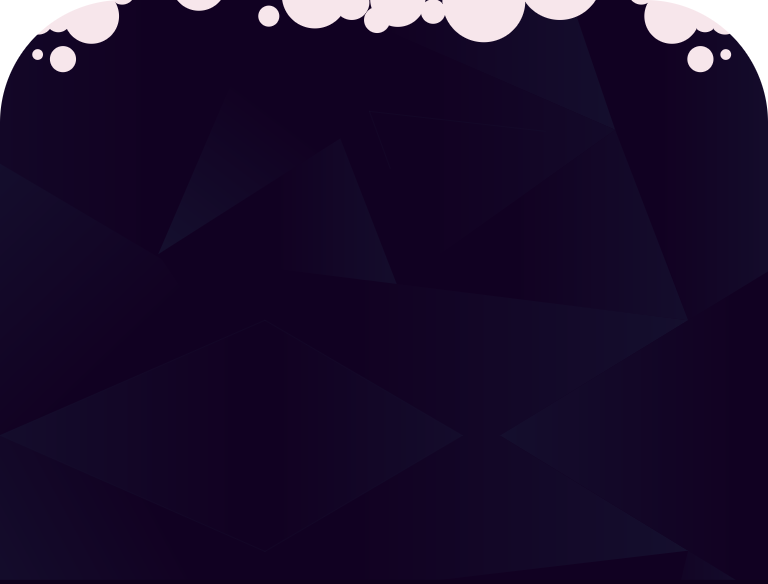
This background is drawn by a Shadertoy shader. Its source:

```glsl
// Dark violet panel of low-poly facets, rounded at its top corners, with pale
// bubbles hanging from the upper rim. Facets are triangles with linear gradients
// painted back to front; bubbles are circle distances, the outer group mirrored.

const vec3 DARK   = vec3(0.068, 0.004, 0.133);
const vec3 LIT    = vec3(0.082, 0.062, 0.182);
const vec3 BUBBLE = vec3(0.970, 0.900, 0.922);
const vec3 PAPER  = vec3(1.0);

const float CORNER_RADIUS = 0.160;
const float MIRROR_X      = 0.497;
const float LINE_WIDTH    = 0.0012;
const float LINE_STRENGTH = 0.35;
const float FLOOR_Y       = 0.755;

// Mesh corners, in canvas widths with y pointing down
const vec2 KNEE  = vec2(0.206, 0.331);
const vec2 APEX  = vec2(0.443, 0.180);
const vec2 HUB   = vec2(0.517, 0.371);
const vec2 CREST = vec2(0.801, 0.169);
const vec2 EAST  = vec2(0.896, 0.417);
const vec2 SOUTH = vec2(0.896, 0.717);
const vec2 NOTCH = vec2(0.651, 0.567);
const vec2 ROOF_L = vec2(0.320, -0.040);
const vec2 ROOF_R = vec2(0.730, -0.040);
const vec2 GEM_L = vec2(0.000, 0.567);
const vec2 GEM_T = vec2(0.345, 0.417);
const vec2 GEM_R = vec2(0.602, 0.567);
const vec2 GEM_B = vec2(0.345, 0.718);
const vec2 SPUR  = vec2(0.481, 0.145);

// Bubbles: centre and radius
const vec3 RIM[9] = vec3[9](
    vec3(0.259, -0.022, 0.036), vec3(0.350, 0.021, 0.0137), vec3(0.410, -0.006, 0.043),
    vec3(0.458, 0.003, 0.023), vec3(0.491, 0.026, 0.017), vec3(0.518, -0.001, 0.036),
    vec3(0.564, 0.015, 0.016), vec3(0.630, 0.001, 0.054), vec3(0.729, -0.029, 0.055));
const vec3 SIDE[6] = vec3[6](
    vec3(0.119, 0.021, 0.036), vec3(0.076, 0.026, 0.016), vec3(0.050, 0.026, 0.019),
    vec3(0.159, -0.011, 0.017), vec3(0.082, 0.077, 0.017), vec3(0.049, 0.071, 0.007));

float pixel;

float fill(float d) { return clamp(0.5 - d / pixel, 0.0, 1.0); }

// Signed depth to the right of the directed edge a-b
float edgeDepth(vec2 p, vec2 a, vec2 b) {
    vec2 e = normalize(b - a);
    return e.x * (p.y - a.y) - e.y * (p.x - a.x);
}

// Clockwise triangle shaded from dark to lit along a gradient axis
void facet(inout vec3 col, vec2 p, vec2 a, vec2 b, vec2 c, vec2 dark, vec2 lit) {
    float depth = min(edgeDepth(p, a, b), min(edgeDepth(p, b, c), edgeDepth(p, c, a)));
    vec2 axis = lit - dark;
    float t = clamp(dot(p - dark, axis) / dot(axis, axis), 0.0, 1.0);
    col = mix(col, mix(DARK, LIT, t), fill(-depth));
}

void thinLine(inout vec3 col, vec2 p, vec2 a, vec2 b) {
    vec2 e = b - a;
    float t = clamp(dot(p - a, e) / dot(e, e), 0.0, 1.0);
    float d = length(p - a - e * t) - 0.5 * LINE_WIDTH;
    col = mix(col, LIT, LINE_STRENGTH * fill(d));
}

vec3 facets(vec2 p) {
    vec3 col = mix(DARK, LIT, 0.4 * clamp(1.0 - p.x / 0.2, 0.0, 1.0));

    // Upper mesh
    facet(col, p, ROOF_R, vec2(1.6, -0.007), EAST, vec2(0.86, 0.0), vec2(1.06, 0.0));
    facet(col, p, ROOF_L, ROOF_R, CREST, vec2(0.50, 0.0), vec2(0.83, 0.0));
    facet(col, p, ROOF_L, CREST, HUB, vec2(0.56, 0.0), vec2(0.96, 0.0));
    facet(col, p, CREST, EAST, HUB, vec2(0.67, 0.0), vec2(0.94, 0.0));
    facet(col, p, APEX, HUB, KNEE, vec2(0.36, 0.0), vec2(0.56, 0.0));
    facet(col, p, KNEE, vec2(0.305, 0.10), APEX, vec2(0.35, 0.14), KNEE);

    // Lower mesh
    facet(col, p, vec2(-0.1, 0.154), GEM_T, vec2(-0.1, 0.61), vec2(0.18, 0.44), vec2(-0.05, 0.20));
    facet(col, p, KNEE, EAST, vec2(0.45, 0.69), vec2(0.46, 0.0), vec2(0.92, 0.0));
    facet(col, p, vec2(0.59, 0.53), SOUTH, vec2(0.20, 0.799), vec2(0.46, 0.0), vec2(0.92, 0.0));
    facet(col, p, NOTCH, vec2(1.2, 0.231), vec2(1.2, 0.903), vec2(0.96, 0.567), vec2(0.62, 0.567));
    facet(col, p, SOUTH, vec2(1.0, 0.781), vec2(0.876, 0.80), vec2(0.85, 0.0), vec2(1.0, 0.0));
    facet(col, p, vec2(-0.1, 0.524), vec2(0.5, 0.785), vec2(-0.1, 0.9), vec2(0.20, 0.65), vec2(-0.06, 0.79));

    // Gem and fine outlines
    facet(col, p, GEM_L, GEM_T, GEM_B, vec2(0.31, 0.0), vec2(-0.08, 0.0));
    facet(col, p, GEM_T, GEM_R, GEM_B, vec2(0.36, 0.0), vec2(0.68, 0.0));
    thinLine(col, p, GEM_L, GEM_T);
    thinLine(col, p, GEM_T, GEM_R);
    thinLine(col, p, GEM_R, GEM_B);
    thinLine(col, p, GEM_B, GEM_L);
    thinLine(col, p, SPUR, vec2(0.710, 0.171));
    thinLine(col, p, SPUR, vec2(0.508, 0.219));

    return mix(col, DARK * 0.8, fill(FLOOR_Y - p.y));
}

float bubbles(vec2 p) {
    float d = 1.0;
    for (int i = 0; i < 9; i++) d = min(d, length(p - RIM[i].xy) - RIM[i].z);
    vec2 m = vec2(MIRROR_X - abs(p.x - MIRROR_X), p.y);
    for (int i = 0; i < 6; i++) d = min(d, length(m - SIDE[i].xy) - SIDE[i].z);
    return d;
}

void mainImage(out vec4 fragColor, in vec2 fragCoord) {
    pixel = 1.0 / iResolution.x;
    vec2 p = vec2(fragCoord.x, iResolution.y - fragCoord.y) * pixel;
    vec3 col = mix(facets(p), BUBBLE, fill(bubbles(p)));

    // Rounded top corners
    vec2 corner = max(vec2(abs(p.x - 0.5) - 0.5, -p.y) + CORNER_RADIUS, 0.0);
    col = mix(PAPER, col, fill(length(corner) - CORNER_RADIUS));
    fragColor = vec4(col, 1.0);
}
```
